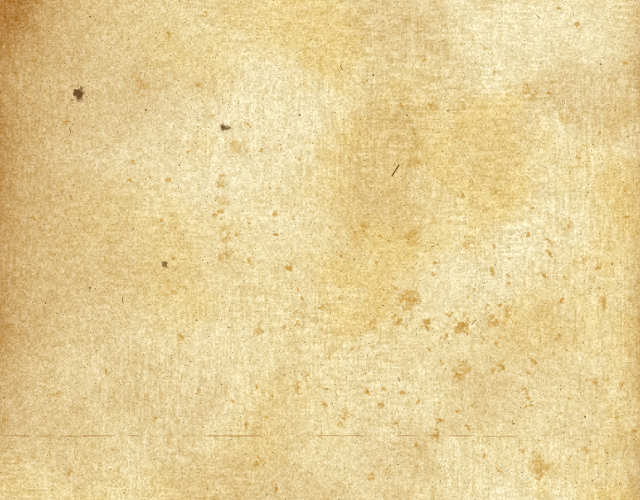
This texture is drawn by a Shadertoy shader. Its source:

```glsl
// Aged parchment: layered noise blends cream, gold and tan, under a broken weave and crisp grain.
// Jittered cells scatter foxing and specks; a few burnt blots, loose fibres,
// a crease and browned borders finish the sheet.

const vec3 CREAM = vec3(0.945, 0.890, 0.715);
const vec3 PAPER = vec3(0.925, 0.850, 0.640);
const vec3 GOLD  = vec3(0.910, 0.800, 0.510);
const vec3 TAN   = vec3(0.850, 0.735, 0.510);
const vec3 RUST  = vec3(0.790, 0.600, 0.260);
const vec3 BROWN = vec3(0.690, 0.480, 0.220);
const vec3 BURNT = vec3(0.360, 0.230, 0.090);

float hash(vec2 p) {
    vec3 q = fract(vec3(p.xyx) * 0.1031);
    q += dot(q, q.yzx + 33.33);
    return fract((q.x + q.y) * q.z);
}

vec2 hash2(vec2 p) {
    return vec2(hash(p), hash(p + 71.7));
}

float noise(vec2 p) {
    vec2 i = floor(p), f = fract(p);
    f = f * f * (3.0 - 2.0 * f);
    return mix(mix(hash(i), hash(i + vec2(1, 0)), f.x),
               mix(hash(i + vec2(0, 1)), hash(i + vec2(1, 1)), f.x), f.y);
}

float fbm(vec2 p) {
    float sum = 0.0, amp = 0.5;
    for (int i = 0; i < 5; i++) {
        sum += amp * noise(p);
        p = mat2(1.6, 1.2, -1.2, 1.6) * p + 17.3;
        amp *= 0.5;
    }
    return sum / 0.97;
}

// Soft dots, one per jittered cell; radius is relative to the cell
float spots(vec2 p, float scale, float radius, float density, float seed) {
    vec2 q = p * scale, cell = floor(q);
    float cover = 0.0;
    for (int y = -1; y <= 1; y++)
    for (int x = -1; x <= 1; x++) {
        vec2 id = cell + vec2(x, y);
        float keep = step(hash(id + seed), density);
        float r = radius * mix(0.35, 1.0, hash(id + seed + 5.1));
        float d = length(q - id - hash2(id + seed + 9.7));
        cover = max(cover, keep * smoothstep(r, r * 0.3, d));
    }
    return cover;
}

// Ragged round burn with a dark heart
float blot(vec2 p, vec2 centre, float radius) {
    float d = length(p - centre) + radius * 1.5 * (fbm(p * 160.0) - 0.5);
    return smoothstep(radius, radius * 0.1, d);
}

float fibre(vec2 p, vec2 a, vec2 dir, float width) {
    vec2 d = p - a;
    float t = clamp(dot(d, dir) / dot(dir, dir), 0.0, 1.0);
    return smoothstep(width, width * 0.3, length(d - dir * t));
}

// Short horizontal and vertical threads, each showing in its own patches
float weave(vec2 p) {
    float across = noise(p * vec2(38.0, 260.0)) - 0.5;
    float down = noise(p * vec2(260.0, 32.0) + 40.0) - 0.5;
    return across * smoothstep(0.42, 0.68, fbm(p * 4.0 + 8.0))
         + down * smoothstep(0.42, 0.68, fbm(p * 4.0 + 31.0));
}

vec3 sheet(vec2 p, float width) {
    // Cloudy ground
    vec3 col = mix(CREAM, PAPER, smoothstep(0.3, 0.65, fbm(p * 4.0 + 2.0)));
    float gold = smoothstep(0.45, 0.70, fbm(p * 5.5 + 12.0));
    col = mix(col, GOLD, gold * mix(0.45, 0.85, smoothstep(0.2, 0.9, p.x)));
    col = mix(col, TAN, 0.5 * smoothstep(0.52, 0.75, fbm(p * 5.0 + 55.0)));

    // Water stains with a crisp edge
    float stain = fbm(p * 7.0 + 23.0);
    col = mix(col, TAN, 0.24 * smoothstep(0.60, 0.612, stain));
    col = mix(col, CREAM, 0.35 * smoothstep(0.38, 0.368, stain));

    // Browned borders
    float ragged = 0.4 + 1.2 * fbm(p * 8.0 + 3.0);
    float left = smoothstep(0.0, 0.45, p.y + 0.1);
    col = mix(col, TAN, min(0.85 * left * ragged * exp(-p.x * p.x * 16.0), 0.85));
    float rim = 0.5 * left * exp(-p.x * 22.0) + 0.35 * exp((p.x - width) * 50.0);
    float corner = 0.9 * exp(-length(p - vec2(0.0, 1.0)) * 11.0);
    return mix(col, BROWN, min(ragged * (rim + corner), 0.9));
}

void mainImage(out vec4 fragColor, in vec2 fragCoord) {
    vec2 p = fragCoord / iResolution.y;
    float width = iResolution.x / iResolution.y;
    vec3 col = sheet(p, width);

    // Granular foxing, thickest low and right of centre
    vec2 away = (p - vec2(0.88, 0.28)) / vec2(0.38, 0.24);
    float zone = exp(-dot(away, away));
    vec2 warped = p + 0.03 * (vec2(fbm(p * 45.0), fbm(p * 45.0 + 60.0)) - 0.5);
    float torn = smoothstep(0.34, 0.60, fbm(p * 125.0));
    float fox = spots(warped, 13.0, 0.40, 0.14 + 0.36 * zone, 3.0) * (0.4 + 0.4 * zone);
    fox = max(fox, spots(warped, 34.0, 0.38, 0.07 + 0.30 * zone, 19.0) * 0.75);
    col = mix(col, RUST, fox * torn);

    // Weave and grain shift blue most, as yellowed paper does
    float grain = noise(p * 310.0) + noise(p * 397.0 + 7.0) - 1.0;
    float mottle = fbm(p * 120.0 + 90.0) - 0.5;
    col += (0.085 * weave(p) + 0.105 * grain + 0.12 * mottle) * vec3(0.7, 0.95, 1.3);

    // Crease
    float crease = smoothstep(0.0022, 0.0005, abs(p.y - 0.127 - 0.002 * noise(p * 9.0)));
    col = mix(col, BROWN, 0.45 * crease * smoothstep(0.2, 0.8, noise(p * vec2(45.0, 1.0))));

    // Specks, fibres and blots
    float dark = 0.36 * spots(p, 70.0, 0.15, 0.38, 41.0);
    dark = max(dark, 0.6 * spots(p, 17.0, 0.055, 0.12, 67.0));
    for (int i = 0; i < 9; i++) {
        vec2 id = vec2(i, 4.0);
        vec2 dir = 0.018 * (hash2(id + 13.0) - 0.5);
        dark = max(dark, 0.5 * fibre(p, hash2(id) * vec2(width, 1.0), dir, 0.0015));
    }
    dark = max(dark, 0.75 * fibre(p, vec2(0.784, 0.648), vec2(0.014, 0.022), 0.0020));
    dark = max(dark, 0.85 * blot(p, vec2(0.158, 0.812), 0.019));
    dark = max(dark, 0.85 * blot(p, vec2(0.448, 0.744), 0.012));
    dark = max(dark, 0.70 * blot(p, vec2(0.330, 0.470), 0.009));
    col = mix(col, BURNT, dark);

    fragColor = vec4(clamp(col, 0.0, 1.0), 1.0);
}
```
